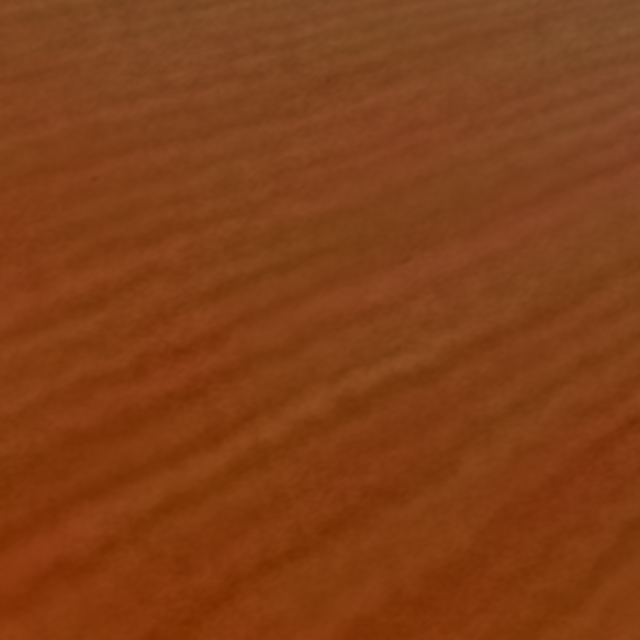
A Shadertoy shader for this texture:

```glsl
// Hazy ploughed red soil: soft furrows fan out from a far vanishing point.
// Furrow bands come from the log of the ray slope, broken up by gradient noise,
// then laid over a warm ground-to-haze gradient with fine soft clods.

const vec3 SOIL = vec3(0.512, 0.212, 0.030);
const vec3 HAZE = vec3(0.500, 0.290, 0.168);
const vec3 RIDGE_LIGHT = vec3(0.046, 0.038, 0.042);  // added on crests, removed in troughs
const vec3 RED_SHIFT = vec3(0.018, -0.017, 0.006);   // slow drift between red and olive
const vec3 CLOD_LIGHT = vec3(0.062, 0.052, 0.046);
const vec2 VANISHING_POINT = vec2(2.3, 1.32);
const float FURROW_RATE = 12.5;   // furrows per unit of log slope
const float FURROW_BEND = 0.35;   // waviness, in furrow widths
const float SPECK_DEPTH = 0.055;

vec2 hashGradient(vec2 cell) {
    vec3 h = fract(cell.xyx * vec3(0.1031, 0.1030, 0.0973));
    h += dot(h, h.yzx + 33.33);
    float angle = 6.28318 * fract((h.x + h.y) * h.z);
    return vec2(cos(angle), sin(angle));
}

// Gradient noise, roughly -0.7 to 0.7
float gradientNoise(vec2 p) {
    vec2 i = floor(p);
    vec2 f = p - i;
    vec2 w = f * f * f * (f * (f * 6.0 - 15.0) + 10.0);
    vec2 e = vec2(0.0, 1.0);
    float a = dot(hashGradient(i), f);
    float b = dot(hashGradient(i + e.yx), f - e.yx);
    float c = dot(hashGradient(i + e.xy), f - e.xy);
    float d = dot(hashGradient(i + e.yy), f - e.yy);
    return mix(mix(a, b, w.x), mix(c, d, w.x), w.y);
}

float fractalNoise(vec2 p) {
    float sum = 0.0;
    float amplitude = 0.6;
    for (int octave = 0; octave < 4; octave++) {
        sum += amplitude * gradientNoise(p);
        p = mat2(1.6, 1.2, -1.2, 1.6) * p + 17.3;
        amplitude *= 0.55;
    }
    return sum;
}

// Height of the furrows; row.x counts furrows, row.y runs along them
float furrowHeight(vec2 row) {
    float wave = 0.42 * cos(6.28318 * row.x);
    float strength = 0.75 + 0.9 * gradientNoise(row * vec2(0.45, 1.6) + 5.0);
    float uneven = gradientNoise(row * vec2(0.8, 0.9) + 31.0);
    float streaks = gradientNoise(row * vec2(2.3, 3.0) + 57.0);
    return wave * strength + 0.95 * uneven + 0.45 * streaks;
}

void mainImage(out vec4 fragColor, in vec2 fragCoord) {
    vec2 uv = fragCoord / iResolution.xy;

    // Fan coordinates
    vec2 ray = VANISHING_POINT - uv;
    vec2 row = vec2(log(ray.y / ray.x) * FURROW_RATE, length(ray));
    row.x += FURROW_BEND * gradientNoise(uv * 2.7 + 9.0);
    row.x += 0.35 * fractalNoise(uv * 17.0 + 3.0);

    // Ground colour fading into haze toward the top and right
    float haze = 0.80 * uv.y + 0.26 * uv.x + 0.12 * gradientNoise(uv * 2.2 + 40.0);
    haze = pow(clamp(haze, 0.0, 1.1), 1.35);
    vec3 color = mix(SOIL, HAZE, haze);
    float drift = gradientNoise(row * vec2(0.45, 1.8) + 71.0)
                + 0.5 * gradientNoise(uv * 6.0 + 23.0);
    color += RED_SHIFT * (drift - 0.5 * smoothstep(0.8, 1.0, uv.y));

    // Furrows lose contrast in the haze
    float contrast = mix(1.1, 0.6, smoothstep(0.4, 1.0, uv.y));
    color += RIDGE_LIGHT * furrowHeight(row) * contrast;

    // Soft clods stretched along the furrows
    vec2 grain = vec2(dot(uv, vec2(0.92, 0.39)), dot(uv, vec2(-0.39, 0.92)));
    float clods = fractalNoise(grain * vec2(24.0, 36.0));
    float fine = gradientNoise(grain * vec2(80.0, 110.0));
    float roughness = 0.85 + 0.8 * gradientNoise(uv * 5.0 + 90.0);
    color += CLOD_LIGHT * roughness * (0.75 * clods + 0.35 * fine);

    // Rare dark specks
    float speck = smoothstep(0.50, 0.75, gradientNoise(grain * vec2(30.0, 42.0) + 130.0));
    color -= SPECK_DEPTH * speck * vec3(1.0, 0.7, 0.5);

    fragColor = vec4(clamp(color, 0.0, 1.0), 1.0);
}
```
